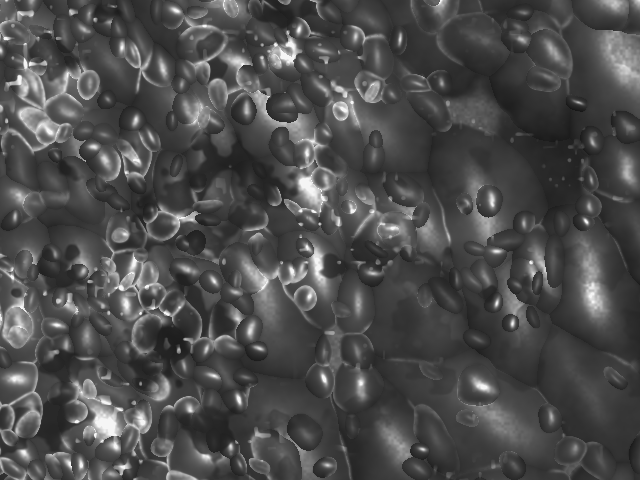
This texture is drawn by a Shadertoy shader. Its source:

```glsl
// Grey, glossy, blistered surface: crowded tilted domes with wet highlights.
// Four jittered grids of ellipses compete by height; the highest dome wins,
// and the gap to the runner-up draws creases and bright rims.

struct Dome {
    float height;   // winning height
    float second;   // runner-up height
    float radius;   // winning half width divided by its weight
    float layer;    // winning grid, 0 is the largest
    vec2 local;     // position in the ellipse, rim at length 1
    vec3 seed;      // random values of the winner
};

vec3 hash3(vec2 c) {
    vec3 v = fract(c.xyx * vec3(0.1031, 0.1030, 0.0973));
    v += dot(v, v.yxz + 33.33);
    return fract((v.xxy + v.yzz) * v.zyx);
}

float noise(vec2 p) {
    vec2 i = floor(p), f = fract(p);
    f = f * f * (3.0 - 2.0 * f);
    float low = mix(hash3(i).x, hash3(i + vec2(1, 0)).x, f.x);
    float high = mix(hash3(i + vec2(0, 1)).x, hash3(i + vec2(1, 1)).x, f.x);
    return mix(low, high, f.y);
}

float fbm(vec2 p) {
    float sum = 0.0, amp = 0.53;
    for (int i = 0; i < 4; i++) {
        sum += amp * noise(p);
        p = mat2(1.6, 1.2, -1.2, 1.6) * p + 7.3;
        amp *= 0.5;
    }
    return sum;
}

// How crowded with small domes a place is: left side and one cluster
float crowding(vec2 p) {
    float left = smoothstep(0.92, 0.66, p.x + 0.15 * (noise(p * 5.0) - 0.5));
    left *= 1.0 - 0.85 * smoothstep(0.45, 0.6, p.x) * smoothstep(0.42, 0.3, p.y);
    float cluster = smoothstep(0.17, 0.08, length(p - vec2(1.03, 0.48)));
    return max(left, cluster);
}

// Tests every dome near p on one grid
void addLayer(inout Dome top, vec2 p, float layer, float cell) {
    float weight = 1.0 + 0.35 * layer;
    vec2 home = floor(p / cell);
    for (int j = -1; j <= 1; j++)
    for (int i = -1; i <= 1; i++) {
        vec2 id = home + vec2(i, j);
        vec3 seed = hash3(id + 31.7 * layer + 50.0);
        vec3 form = hash3(id + 57.1 * layer + 190.0);
        vec2 centre = (id + 0.5 + 0.7 * (seed.xy - 0.5)) * cell;
        float chance = mix(0.12, 0.8 - 0.1 * layer, crowding(centre));
        if (layer > 0.5 && seed.z > chance) continue;

        // Long axis runs down to the right; small domes are rounder
        float angle = -1.0 + (form.x - 0.5) * (0.7 + 0.4 * layer);
        vec2 axis = vec2(cos(angle), sin(angle));
        float longR = cell * mix(0.7, 1.05, form.y) * (1.0 - 0.08 * layer);
        float wideR = longR * mix(0.5, 0.72 + 0.08 * layer, form.z);
        vec2 d = p - centre;
        vec2 local = vec2(dot(d, vec2(-axis.y, axis.x)) / wideR, dot(d, axis) / longR);
        float height = weight * (1.0 - dot(local, local));
        if (height > top.height) {
            top = Dome(height, top.height, wideR / weight, layer, local, form);
        } else {
            top.second = max(top.second, height);
        }
    }
}

void mainImage(out vec4 fragColor, in vec2 fragCoord) {
    vec2 p = fragCoord / iResolution.y;
    vec2 warp = vec2(noise(p * 8.0), noise(p * 8.0 + 40.0)) - 0.5;
    vec2 q = p + 0.035 * warp + 0.008 * (noise(p * 30.0) - 0.5);

    Dome top = Dome(0.0, 0.0, 0.08, 0.0, vec2(1.0), vec3(0.3));
    addLayer(top, q, 0.0, 0.235);
    addLayer(top, q, 1.0, 0.135);
    addLayer(top, q, 2.0, 0.08);
    addLayer(top, q, 3.0, 0.05);

    float crowd = crowding(p);
    float grain = fbm(p * 14.0);
    float dome = 1.0 - min(dot(top.local, top.local), 1.0);
    float edge = (top.height - top.second) * top.radius / 3.0;

    // Matte body, darker towards creases
    float grey = 0.175 + 0.055 * dome + 0.12 * (grain - 0.5) + 0.03 * crowd;
    grey += 0.05 * (top.seed.y - 0.5) + 0.025 * top.local.x;
    grey -= 0.035 * exp(-edge / 0.008);

    // Ragged dark stains, mostly on the crowded side
    float stain = smoothstep(0.6, 0.66, fbm(p * 9.0 + 21.0));
    stain *= 0.35 + 0.65 * crowd;
    grey = mix(grey, 0.13 + 0.08 * (grain - 0.5), 0.8 * stain);

    // Wet highlight: broad glow and a speckled streak along the dome
    vec2 h = top.local - vec2(0.1, 0.05) - 0.25 * (top.seed.zx - 0.5);
    float gloss = top.seed.z * top.seed.z;
    float speckle = 0.55 + 0.5 * noise(p * 170.0) + 0.4 * noise(p * 60.0);
    float glow = exp(-dot(h * h, vec2(8.0, 3.5)));
    float streak = exp(-dot(h * h, vec2(38.0, 9.0)));
    grey += (0.05 + 0.11 * gloss) * glow * (1.0 - 0.6 * stain);
    grey += (0.05 + 0.62 * gloss) * streak * speckle * (1.0 - 0.8 * stain);

    // Thin bright rims that come and go, with a faint wider sheen
    float patchy = smoothstep(0.46, 0.78, noise(p * 17.0 + 9.0));
    patchy *= 0.35 + 0.65 * crowd;
    float line = exp(-edge * edge / 0.000007);
    grey += patchy * (0.4 * line * speckle + 0.1 * exp(-edge / 0.007));

    // Small hard glints near the rims
    float glint = smoothstep(0.74, 0.92, noise(p * 75.0 + 3.0));
    glint *= smoothstep(0.55, 0.75, noise(p * 11.0 + 60.0));
    grey += 0.6 * glint * exp(-edge / 0.006) * (0.3 + 0.7 * crowd);

    fragColor = vec4(vec3(clamp(grey, 0.0, 0.96)), 1.0);
}
```
